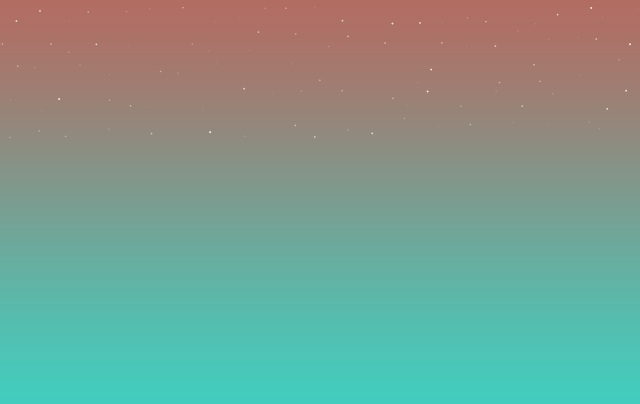
This background is drawn by a Shadertoy shader. Its source:

```glsl
// Dusk sky: a coral to turquoise gradient with small pale stars scattered along the top.

vec3 hash3(vec2 cell) {
    vec3 p = fract(vec3(cell.xyx) * vec3(0.1031, 0.1030, 0.0973));
    p += dot(p, p.yxz + 33.33);
    return fract((p.xxy + p.yzz) * p.zyx);
}

// Vertical gradient, easing gently at both ends
vec3 skyColor(float height) {
    vec3 turquoise = vec3(0.26, 0.805, 0.745);
    vec3 coral = vec3(0.70, 0.425, 0.385);
    float blend = mix(height, smoothstep(0.0, 1.0, height), 0.4);
    return mix(turquoise, coral, blend);
}

// One jittered star per cell, in five rows below the top edge
float starField(vec2 fromTop, float pixel) {
    float cellSize = 0.07;
    vec2 cell = floor(fromTop / cellSize);
    if (cell.y > 4.0) return 0.0;

    vec3 jitter = hash3(cell + 17.0);
    vec3 traits = hash3(cell + 71.0);
    vec2 center = (cell + mix(vec2(0.08), vec2(0.92), jitter.xy)) * cellSize;

    // Most stars are faint and a few are bright
    float brightness = 0.1 + 0.8 * pow(jitter.z, 2.5);
    float radius = 0.0016 + 0.0008 * brightness;
    float dist = length(fromTop - center);
    float disc = 1.0 - smoothstep(radius - 0.6 * pixel, radius + 0.6 * pixel, dist);
    return disc * brightness * step(traits.x, 0.85);
}

void mainImage(out vec4 fragColor, in vec2 fragCoord) {
    // Lengths are in canvas heights
    float pixel = 1.0 / iResolution.y;
    vec2 pos = fragCoord * pixel;

    vec3 color = skyColor(pos.y);
    float stars = starField(vec2(pos.x, 1.0 - pos.y), pixel);
    color = mix(color, vec3(1.0, 0.97, 0.92), stars);

    fragColor = vec4(color, 1.0);
}
```
